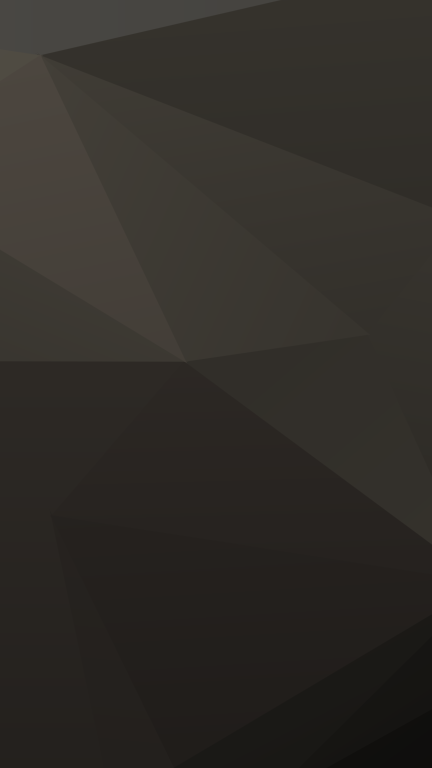
Reproduce this background procedurally as a WebGL 1 fragment shader.

```glsl
precision highp float;

uniform vec2 u_resolution;

#define OLIVE vec3(1.0, 0.95, 0.84)
#define BROWN vec3(1.0, 0.88, 0.81)
#define BRIGHTNESS 1.0
#define EDGE_SOFTNESS 1.5

// Shared corners of the folded mesh, in fractions of the canvas
const vec2 PEAK   = vec2(0.093, 0.927);
const vec2 CENTRE = vec2(0.428, 0.530);
const vec2 RIGHT  = vec2(0.852, 0.565);
const vec2 LOWER  = vec2(0.120, 0.328);

// Corners beyond the canvas, where the visible folds run out
const vec2 FAR_TOP   = vec2(1.200, 1.070);
const vec2 FAR_RIGHT = vec2(1.200, 0.685);
const vec2 FAR_SLOPE = vec2(1.200, 0.209);
const vec2 FAR_LEFT  = vec2(-0.307, 0.781);
const vec2 FAR_SHELF = vec2(-0.307, 0.531);
const vec2 FAR_BASE  = vec2(0.550, -0.167);
const vec2 FAR_FLOOR = vec2(1.200, -0.300);

float cross2(vec2 a, vec2 b) {
    return a.x * b.y - a.y * b.x;
}

// Signed pixel distance to the line through a and b
float edgeDistance(vec2 p, vec2 a, vec2 b) {
    vec2 edge = (b - a) * u_resolution;
    return cross2(edge, (p - a) * u_resolution) / length(edge);
}

// Paints a triangle whose tone varies linearly between its corners
void facet(inout vec3 color, vec2 p, vec2 a, vec2 b, vec2 c, vec3 tones, float warmth) {
    float area = cross2(b - a, c - a);
    vec3 weights = vec3(cross2(b - p, c - p), cross2(c - p, a - p), cross2(a - p, b - p)) / area;
    float inside = sign(area);
    float d = min(inside * edgeDistance(p, a, b),
              min(inside * edgeDistance(p, b, c), inside * edgeDistance(p, c, a)));
    // Overlap outwards so that neighbours leave no seam
    float coverage = smoothstep(-EDGE_SOFTNESS, 0.0, d);
    color = mix(color, dot(weights, tones) * mix(OLIVE, BROWN, warmth), coverage);
}

void main() {
    vec2 p = gl_FragCoord.xy / u_resolution;

    // Pale strip along the top
    vec3 color = mix(0.285, 0.265, p.x) * mix(OLIVE, vec3(1.0), 0.5);

    // Dark ground on the lower left
    facet(color, p, FAR_SHELF, vec2(1.2, 0.531), vec2(0.0, -1.5),
          vec3(0.178, 0.178, 0.03), 0.5);

    // Lower folds
    facet(color, p, LOWER, vec2(0.3, -0.153), FAR_BASE, vec3(0.150, 0.132, 0.132), 0.6);
    facet(color, p, CENTRE, LOWER, FAR_SLOPE, vec3(0.174, 0.155, 0.142), 0.7);
    facet(color, p, LOWER, vec2(1.2, 0.2335), FAR_BASE, vec3(0.147, 0.138, 0.112), 0.7);
    facet(color, p, vec2(0.405, 0.0), vec2(1.2, 0.266), FAR_FLOOR,
          vec3(0.103, 0.105, 0.070), 0.0);
    facet(color, p, vec2(0.694, 0.0), vec2(1.2, 0.282), FAR_FLOOR,
          vec3(0.085, 0.090, 0.060), 0.0);
    facet(color, p, vec2(0.759, 0.0), vec2(1.2, 0.138), FAR_FLOOR,
          vec3(0.062, 0.060, 0.040), 0.0);

    // Upper right folds
    facet(color, p, PEAK, FAR_TOP, FAR_RIGHT, vec3(0.205, 0.212, 0.183), 0.1);
    facet(color, p, CENTRE, FAR_SLOPE, vec2(1.2, 0.594), vec3(0.190, 0.208, 0.198), 0.1);
    facet(color, p, PEAK, RIGHT, FAR_RIGHT, vec3(0.250, 0.198, 0.208), 0.1);
    facet(color, p, RIGHT, vec2(1.148, 0.771), vec2(1.148, 0.198),
          vec3(0.200, 0.225, 0.165), 0.1);
    facet(color, p, PEAK, CENTRE, RIGHT, vec3(0.262, 0.232, 0.214), 0.1);

    // Upper left folds
    facet(color, p, CENTRE, FAR_LEFT, FAR_SHELF, vec3(0.235, 0.245, 0.215), 0.1);
    facet(color, p, PEAK, vec2(-0.2, 0.952), vec2(-0.2, 0.820),
          vec3(0.308, 0.318, 0.310), 0.0);
    facet(color, p, PEAK, CENTRE, FAR_LEFT, vec3(0.298, 0.262, 0.290), 0.4);

    gl_FragColor = vec4(color * BRIGHTNESS, 1.0);
}
```
